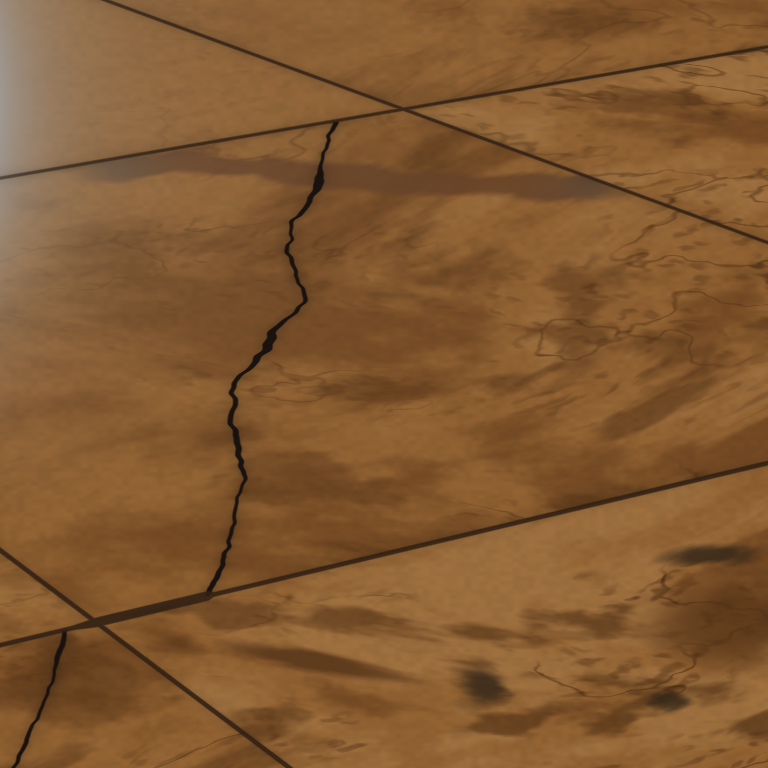
A WebGL 1 fragment shader for this texture:

```glsl
precision highp float;
// Worn ochre stone floor tiles in perspective, with dark joints, stains, veins and cracks.
uniform vec2 u_resolution;

// Stone and joint colours
const vec3 OCHRE = vec3(0.56, 0.375, 0.19);
const vec3 BROWN = vec3(0.45, 0.285, 0.135);
const vec3 TAN   = vec3(0.61, 0.43, 0.24);
const vec3 UMBER = vec3(0.33, 0.20, 0.09);
const vec3 VEIN  = vec3(0.39, 0.245, 0.14);
const vec3 SOOT  = vec3(0.19, 0.14, 0.09);
const vec3 JOINT = vec3(0.19, 0.125, 0.075);
const vec3 CRACK = vec3(0.085, 0.06, 0.05);
const vec3 GLARE = vec3(0.62, 0.59, 0.56);

// Lines as (a, b, c) in a*x + b*y + c; tile coordinates are edge / horizon
const vec3 HORIZON  = vec3(0.0504, -1.0, 1.876);
const vec3 ROW_EDGE = 2.822 * vec3(0.171, -1.0, 0.768);
const vec3 COL_EDGE = 2.078 * vec3(-0.366, -1.0, 1.05);

const float JOINT_HALF  = 0.0021;  // joint half width at the far edge
const float JOINT_GROW  = 0.0009;  // added per nearer joint
const float CRACK_HALF  = 0.0026;
const vec2  GRAIN_SCALE = vec2(4.5, 12.0);

float hash(vec2 p) {
  vec3 q = fract(vec3(p.xyx) * 0.1031);
  q += dot(q, q.yzx + 33.33);
  return fract((q.x + q.y) * q.z);
}

float noise(vec2 p) {
  vec2 i = floor(p), f = fract(p);
  f = f * f * (3.0 - 2.0 * f);
  return mix(mix(hash(i), hash(i + vec2(1, 0)), f.x),
             mix(hash(i + vec2(0, 1)), hash(i + vec2(1, 1)), f.x), f.y);
}

float fbm(vec2 p) {
  float sum = 0.0, amp = 0.53;
  for (int i = 0; i < 5; i++) {
    sum += amp * noise(p);
    p = mat2(1.9, 0.35, -0.35, 1.9) * p + 17.3;
    amp *= 0.5;
  }
  return sum;
}

// Distance to the nearest scattered cell point
float cellular(vec2 p) {
  vec2 i = floor(p);
  float d = 2.0;
  for (int y = -1; y <= 1; y++)
    for (int x = -1; x <= 1; x++) {
      vec2 c = i + vec2(x, y);
      d = min(d, distance(p, c + vec2(hash(c), hash(c + 71.7))));
    }
  return d;
}

float bump(float x, float centre, float width) {
  float t = (x - centre) / width;
  return exp(-t * t);
}

float stain(vec2 p, vec2 centre, vec2 radius) {
  return 1.0 - smoothstep(0.35, 1.15, length((p - centre) / radius));
}

float onTile(vec2 tile, vec2 id) { return step(distance(tile, id), 0.5); }

float jointDistance(vec3 edge, vec3 h, float n) {
  vec3 line = edge - n * HORIZON;
  return abs(dot(line, h)) / length(line.xy);
}

float stroke(float d, float halfWidth, float soft) {
  return 1.0 - smoothstep(halfWidth - soft, halfWidth + soft, d);
}

void main() {
  vec2 p = gl_FragCoord.xy / u_resolution;
  float soft = max(0.0013, 0.8 / min(u_resolution.x, u_resolution.y));
  vec3 h = vec3(p, 1.0);
  vec2 grid = vec2(dot(COL_EDGE, h), dot(ROW_EDGE, h)) / dot(HORIZON, h);
  vec2 tile = floor(grid), nearest = floor(grid + 0.5);
  float mainTile = onTile(tile, vec2(0.0));
  float nearTile = onTile(tile, vec2(0.0, 1.0));

  // Layered stone, rougher to the right and towards the viewer
  float light = mod(tile.x + tile.y, 2.0);
  float rough = clamp(0.42 + 0.55 * p.x + 0.32 * tile.y, 0.15, 1.2);
  vec2 q = vec2(p.x, p.y - 0.08 * p.x) * GRAIN_SCALE + tile * 23.7 + 60.0;
  q += 0.35 * vec2(sin(q.y * 1.7), sin(q.x * 1.3 + q.y * 0.6));
  float broad = fbm(q), fine = fbm(q * 3.2 + 9.1);
  float tone = 0.43 + 0.12 * light + rough * (1.3 * (broad - 0.5) + 0.5 * (fine - 0.5));
  vec3 col = mix(BROWN, OCHRE, smoothstep(0.2, 0.52, tone));
  col = mix(col, TAN, smoothstep(0.52, 0.85, tone));
  col = mix(col, UMBER, 0.6 * rough * smoothstep(0.6, 0.76, fbm(q * 1.6 + 31.0)));

  // Broken seams and small pits
  float patches = smoothstep(0.42, 0.64, fbm(q * 0.9 + 47.0));
  float seam = 1.0 - smoothstep(0.0, 0.022, abs(fbm(q * 1.25 + 5.0) - 0.5));
  float pit = 1.0 - smoothstep(0.08, 0.32, cellular(q * 4.0 + 2.0 * fine));
  col = mix(col, UMBER, rough * patches * (0.55 * seam + 0.4 * pit));
  col *= 0.965 + 0.07 * noise(p * vec2(110.0, 170.0));

  // Veins and large stains, with ragged borders
  vec2 w = p + vec2(0.06, 0.028) * (vec2(fine, fbm(q * 2.7 + 80.0)) - 0.5);
  float bandY = 0.77 + 0.015 * sin((0.47 - p.x) * 7.5);
  float band = stroke(abs(w.y - bandY), 0.015, 0.006);
  band *= smoothstep(0.08, 0.17, p.x) * (1.0 - smoothstep(0.76, 0.84, p.x));
  vec3 bandColor = mix(VEIN, vec3(0.35, 0.28, 0.22), smoothstep(0.2, 0.36, abs(p.x - 0.46)));
  col = mix(col, bandColor, 0.85 * band * mainTile);
  float streak = stain(vec2(w.x, w.y + 0.13 * (w.x - 0.42)), vec2(0.42, 0.133), vec2(0.14, 0.022));
  float blotch = stain(w, vec2(0.96, 0.19), vec2(0.13, 0.075));
  col = mix(col, UMBER, nearTile * max(0.85 * streak, 0.75 * blotch));
  float soot = max(stain(w, vec2(0.63, 0.105), vec2(0.045, 0.032)),
                   stain(w, vec2(0.925, 0.277), vec2(0.065, 0.018)));
  soot = max(soot, stain(w, vec2(0.875, 0.092), vec2(0.026, 0.012)));
  col = mix(col, SOOT, 0.8 * soot * nearTile);

  // Window glare on the left
  float glare = 0.75 * exp(-p.x * 15.0) * bump(p.y, 0.86, 0.24);
  glare += 0.28 * exp(-p.x * 3.2) * smoothstep(0.2, 0.9, p.y);
  col = mix(col, GLARE, glare);

  // Cracks: slanted paths with bends and fine jitter
  float jitter = 0.011 * (noise(vec2(p.y * 42.0, 3.0)) - 0.5) + 0.006 * (noise(vec2(p.y * 125.0, 8.0)) - 0.5);
  float path = 0.276 + 0.256 * (p.y - 0.223) - 0.04 * bump(p.y, 0.485, 0.065)
             + 0.026 * bump(p.y, 0.608, 0.03) - 0.02 * bump(p.y, 0.69, 0.045);
  float wide = CRACK_HALF * (0.65 + 0.7 * noise(vec2(p.y * 33.0, 5.0)))
             + 0.003 * (bump(p.y, 0.763, 0.014) + bump(p.y, 0.555, 0.025));
  float longCrack = 0.85 * abs(p.x - path - jitter);
  float shortCrack = 0.85 * abs(p.x - 0.017 - p.y * (0.55 - p.y) - 0.5 * jitter);
  float crackDist = mix(1.0, longCrack, mainTile);
  crackDist = mix(crackDist, shortCrack, onTile(tile, vec2(1.0)));
  col *= 1.0 - 0.22 * exp(-crackDist * 130.0);
  col = mix(col, CRACK, 0.95 * stroke(crackDist, wide, soft));

  // Joints, with a chipped stretch between the two cracks
  vec2 joint = vec2(jointDistance(COL_EDGE, h, nearest.x), jointDistance(ROW_EDGE, h, nearest.y));
  vec2 halfWidth = JOINT_HALF + JOINT_GROW * max(nearest, 0.0);
  float chip = smoothstep(0.09, 0.13, p.x) * (1.0 - smoothstep(0.27, 0.28, p.x));
  halfWidth.y += 0.0032 * chip * step(0.5, nearest.y);
  float line = max(stroke(joint.x, halfWidth.x, soft), stroke(joint.y, halfWidth.y, soft));
  col *= 1.0 - 0.15 * exp(-min(joint.x, joint.y) * 150.0);
  col = mix(col, mix(JOINT, GLARE, 0.3 * glare), 0.88 * line);

  gl_FragColor = vec4(col, 1.0);
}
```
